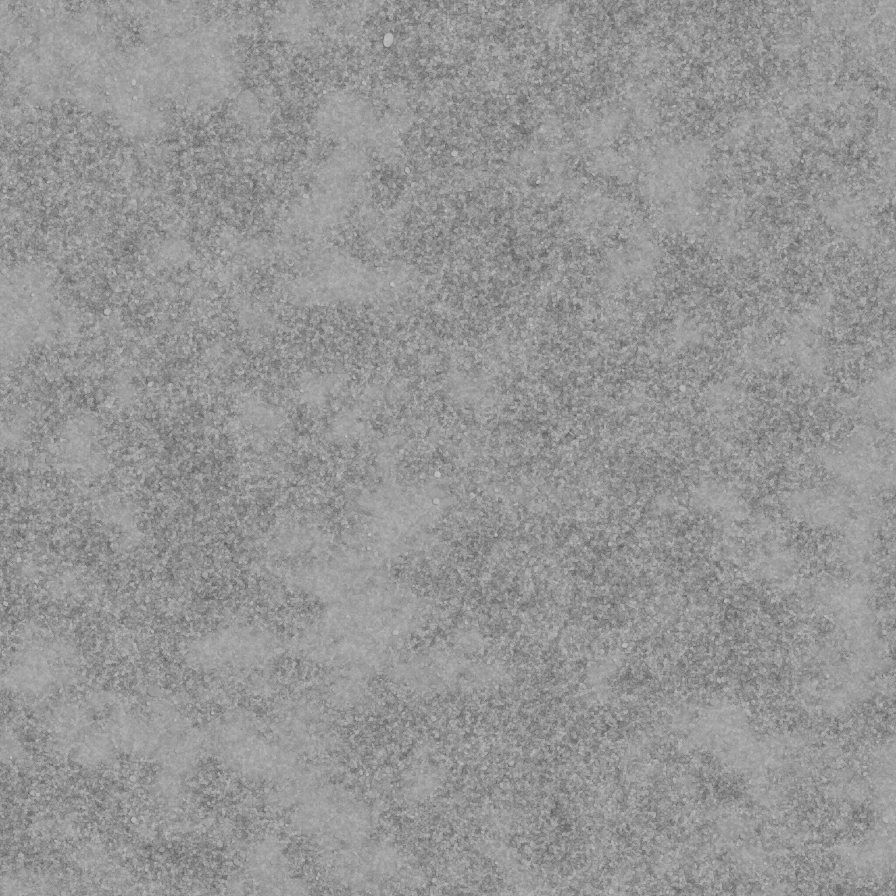
Give the GLSL for this texture, as a Shadertoy shader.

```glsl
// Weathered grey concrete: fine packed grit, dusty patches and a few scattered pebbles.

const float BASE_GREY = 0.612;
const vec3 STONE_TINT = vec3(1.0);

float hash(vec2 p) {
    vec3 q = fract(vec3(p.xyx) * 0.1031);
    q += dot(q, q.yzx + 33.33);
    return fract((q.x + q.y) * q.z);
}

vec2 hash2(vec2 p) {
    return vec2(hash(p), hash(p + 57.3));
}

float valueNoise(vec2 p) {
    vec2 cell = floor(p), f = fract(p);
    f = f * f * (3.0 - 2.0 * f);
    float low = mix(hash(cell), hash(cell + vec2(1, 0)), f.x);
    float high = mix(hash(cell + vec2(0, 1)), hash(cell + vec2(1, 1)), f.x);
    return mix(low, high, f.y);
}

float fbm(vec2 p, int octaves, float gain) {
    float sum = 0.0, weight = 1.0, total = 0.0;
    for (int i = 0; i < octaves; i++) {
        sum += weight * valueNoise(p);
        total += weight;
        weight *= gain;
        p = mat2(1.6, 1.2, -1.2, 1.6) * p + 13.7;
    }
    return sum / total;
}

// Packed grains: x is a random shade in -0.5..0.5, y is the dark gap between grains.
vec2 grit(vec2 p, float gapWidth) {
    vec2 cell = floor(p), f = fract(p);
    float nearest = 8.0, second = 8.0, shade = 0.0;
    for (int y = -1; y <= 1; y++)
    for (int x = -1; x <= 1; x++) {
        vec2 offset = vec2(x, y);
        float d = length(offset + hash2(cell + offset) - f);
        if (d < nearest) {
            second = nearest;
            nearest = d;
            shade = hash(cell + offset + 91.7) - 0.5;
        } else {
            second = min(second, d);
        }
    }
    return vec2(shade, 1.0 - smoothstep(0.0, gapWidth, second - nearest));
}

// Lays sparse rounded stones with a shaded rim over a grey value.
float addStones(float grey, vec2 uv, float cells, float chance, float radius, float pixel) {
    vec2 p = uv * cells, cell = floor(p);
    if (hash(cell + 5.1) > chance) return grey;
    vec2 d = fract(p) - mix(vec2(0.35), vec2(0.65), hash2(cell + 23.0));
    float angle = 6.2832 * hash(cell + 41.0);
    vec2 axis = vec2(cos(angle), sin(angle));
    vec2 q = vec2(dot(d, axis), dot(d, vec2(-axis.y, axis.x)) * mix(1.0, 1.5, hash(cell + 3.0)));
    float size = radius * mix(0.55, 1.0, hash(cell + 71.0));
    float wobble = 0.25 * size * (valueNoise(q / size * 1.6 + cell) - 0.5);
    float edge = length(q) + wobble - size;
    float blur = pixel * cells;
    float rim = 1.0 - smoothstep(0.0, 0.25 * size + blur, abs(edge));
    float shadowSide = smoothstep(-0.3, 0.9, dot(normalize(d + 1e-4), vec2(-0.8, -0.6)));
    grey -= 0.13 * rim * shadowSide;
    float stone = mix(0.58, 0.76, hash(cell + 17.0)) + 0.05 * (valueNoise(uv * 300.0) - 0.5);
    return mix(grey, stone, 0.85 * (1.0 - smoothstep(-blur, blur, edge)));
}

void mainImage(out vec4 fragColor, in vec2 fragCoord) {
    vec2 uv = fragCoord / iResolution.y;
    float pixel = 1.0 / iResolution.y;

    // Broad clouds and smaller mottling decide where dust hides the grit.
    float cloud = fbm(uv * 5.0 + 3.0, 4, 0.6) - 0.5;
    float mottle = fbm(uv * vec2(21.0, 25.0) + 8.0, 4, 0.7) - 0.5;
    float dust = smoothstep(-0.02, 0.2, 0.6 * cloud + 0.8 * mottle);
    float roughness = mix(1.08, 0.5, dust);

    // Grit in three sizes.
    vec2 warped = uv + 0.002 * (vec2(valueNoise(uv * 90.0), valueNoise(uv * 90.0 + 40.0)) - 0.5);
    vec2 coarse = grit(warped * 135.0, 0.25);
    vec2 fine = grit(warped * 255.0 + 19.0, 0.35);
    float speck = valueNoise(uv * 430.0) - 0.5;
    float grain = 0.045 * coarse.x - 0.025 * coarse.y
                + 0.115 * fine.x - 0.045 * fine.y + 0.11 * speck;

    // Dark pits gather in the bare areas.
    float pits = smoothstep(0.68, 0.9, valueNoise(uv * 190.0 + 77.0)) * (1.0 - dust);

    float grey = BASE_GREY + 0.06 * cloud + 0.13 * mottle + roughness * grain - 0.06 * pits;

    // Bright crumbs, small stones and rare pebbles.
    grey = addStones(grey, uv, 120.0, 0.05, 0.27, pixel);
    grey = addStones(grey, uv + 0.31, 62.0, 0.035, 0.24, pixel);
    grey = addStones(grey, uv + 0.17, 19.0, 0.022, 0.2, pixel);

    fragColor = vec4(clamp(grey, 0.0, 1.0) * STONE_TINT, 1.0);
}
```
